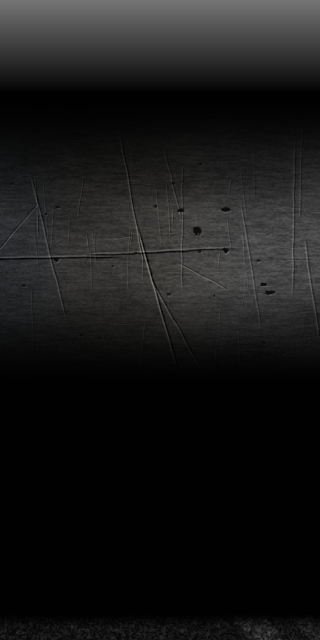
Reproduce this texture procedurally as a WebGL 1 fragment shader.

```glsl
precision highp float;
uniform vec2 u_resolution;

#define TOP_GLOW 0.455
#define TOP_EDGE 0.145
#define METAL_LIGHT 0.245
#define GRAIN_AMOUNT 0.55
#define SCRATCH_LIGHT 0.13
#define FINE_SCRATCHES 44
#define SMALL_PITS 18
#define ROAD_START 0.957

float hash(vec2 p) {
  vec3 q = fract(p.xyx * 0.1031);
  q += dot(q, q.yzx + 33.33);
  return fract((q.x + q.y) * q.z);
}

float noise(vec2 p) {
  vec2 i = floor(p), f = fract(p);
  f = f * f * (3.0 - 2.0 * f);
  return mix(mix(hash(i), hash(i + vec2(1, 0)), f.x),
             mix(hash(i + vec2(0, 1)), hash(i + vec2(1, 1)), f.x), f.y);
}

float fbm(vec2 p) {
  float sum = 0.0, amp = 0.5;
  for (int i = 0; i < 4; i++) {
    sum += amp * noise(p);
    p = p * 2.03 + 17.0;
    amp *= 0.5;
  }
  return sum;
}

// Embossed groove: a lit rim beside a dark cut, tapering at both ends
float scratch(vec2 p, vec2 a, vec2 b, float width) {
  vec2 ab = b - a, ap = p - a;
  float len = length(ab);
  float along = dot(ap, ab) / (len * len);
  float side = (ab.x * ap.y - ab.y * ap.x) / len;
  side += 0.004 * (noise(vec2(along * len * 22.0, a.x * 91.0)) - 0.5);
  float taper = smoothstep(0.0, 0.12, along) * smoothstep(1.0, 0.85, along);
  float rim = side / width, cut = (side + width * 1.7) / width;
  return taper * (exp(-rim * rim) - 0.75 * exp(-cut * cut));
}

float pit(vec2 p, vec2 c, vec2 radius) {
  vec2 q = (p - c) / radius;
  q += 0.7 * (vec2(noise(p * 160.0), noise(p * 160.0 + 40.0)) - 0.5);
  return smoothstep(1.25, 0.6, length(q));
}

// Long grooves that give the plate its layout
float mainScratches(vec2 p) {
  float s = 1.3 * scratch(p, vec2(0.37, 0.40), vec2(0.45, 0.84), 0.0024);
  s += 1.9 * scratch(p, vec2(0.425, 0.70), vec2(0.56, 1.18), 0.0028);
  s += 1.4 * scratch(p, vec2(0.47, 0.87), vec2(0.64, 1.18), 0.0026);
  s += 0.9 * scratch(p, vec2(0.09, 0.53), vec2(0.21, 1.02), 0.0026);
  s += 0.9 * scratch(p, vec2(0.51, 0.46), vec2(0.57, 0.70), 0.0022);
  s += 1.0 * scratch(p, vec2(0.92, 0.42), vec2(0.913, 0.94), 0.0024);
  s += 0.8 * scratch(p, vec2(0.945, 0.38), vec2(0.935, 0.70), 0.0022);
  s += 0.8 * scratch(p, vec2(0.75, 0.62), vec2(0.82, 1.06), 0.0024);
  s += 1.0 * scratch(p, vec2(0.95, 0.74), vec2(1.0, 1.08), 0.0026);
  s += 0.9 * scratch(p, vec2(0.55, 0.82), vec2(0.72, 0.91), 0.0022);
  s += 0.8 * scratch(p, vec2(-0.02, 0.80), vec2(0.13, 0.63), 0.0022);
  s += 0.8 * scratch(p, vec2(0.57, 0.50), vec2(0.567, 0.93), 0.0022);
  s -= 1.2 * scratch(p, vec2(-0.05, 0.812), vec2(0.40, 0.802), 0.0030);
  s -= 1.3 * scratch(p, vec2(0.26, 0.800), vec2(0.76, 0.776), 0.0030);
  return s;
}

float fineScratches(vec2 p) {
  float s = 0.0;
  for (int i = 0; i < FINE_SCRATCHES; i++) {
    float k = float(i);
    vec2 a = vec2(hash(vec2(k, 3.1)), 0.42 + 0.68 * hash(vec2(k, 7.7)));
    float len = 0.04 + 0.20 * hash(vec2(k, 11.3));
    float lean = 0.28 * (hash(vec2(k, 19.9)) - 0.5);
    vec2 dir = mod(k, 5.0) < 1.0 ? vec2(0.45, lean * 0.4) : vec2(lean, 1.0);
    s += (0.25 + 0.4 * hash(vec2(k, 23.5))) * scratch(p, a, a + dir * len, 0.0019);
  }
  return s;
}

float pits(vec2 p) {
  float s = pit(p, vec2(0.617, 0.722), vec2(0.012, 0.015));
  s += pit(p, vec2(0.566, 0.658), vec2(0.012, 0.006));
  s += pit(p, vec2(0.705, 0.655), vec2(0.014, 0.008));
  s += pit(p, vec2(0.705, 0.782), vec2(0.010, 0.009));
  s += pit(p, vec2(0.822, 0.890), vec2(0.010, 0.006));
  s += pit(p, vec2(0.842, 0.914), vec2(0.018, 0.007));
  s += pit(p, vec2(0.177, 0.811), vec2(0.009, 0.007));
  for (int i = 0; i < SMALL_PITS; i++) {
    float k = float(i);
    vec2 c = vec2(hash(vec2(k, 41.3)), 0.48 + 0.65 * hash(vec2(k, 57.1)));
    s += 0.8 * pit(p, c, vec2(0.003 + 0.005 * hash(vec2(k, 63.7)), 0.004));
  }
  return min(s, 1.0);
}

void main() {
  vec2 uv = gl_FragCoord.xy / u_resolution;
  float down = 1.0 - uv.y;
  vec2 p = vec2(uv.x, 2.0 * down);

  // Grey glow falling from the top edge
  float glow = TOP_GLOW * pow(max(1.0 - down / TOP_EDGE, 0.0), 0.95);

  // Brushed metal band
  float band = smoothstep(0.15, 0.39, down) * smoothstep(0.605, 0.41, down);
  float across = mix(0.72, 1.1, smoothstep(0.05, 0.85, uv.x));
  float grain = fbm(p * vec2(26.0, 170.0)) + 0.5 * noise(p * vec2(150.0, 230.0)) - 0.72;
  float stains = fbm(p * vec2(5.0, 9.0)) - 0.47;
  float metal = METAL_LIGHT * across * (1.0 + GRAIN_AMOUNT * grain + 0.5 * stains);
  metal += SCRATCH_LIGHT * (mainScratches(p) + fineScratches(p));
  float hollow = pits(p);
  float lip = pits(p - vec2(0.003, 0.005)) * (1.0 - hollow);
  metal = mix(metal, 0.025, hollow * 0.88) + 0.08 * lip;
  vec3 tint = mix(vec3(0.96, 1.0, 1.06), vec3(1.02, 1.0, 0.96), smoothstep(0.0, 0.3, uv.x));
  tint = mix(tint, vec3(1.0), smoothstep(0.5, 0.8, uv.x));

  // Rough road with two slanted painted stripes
  float road = smoothstep(ROAD_START, 0.985, down);
  float slant = uv.x - 1.7 * (down - ROAD_START);
  float paint = smoothstep(0.70, 0.73, slant) * smoothstep(0.83, 0.80, slant);
  paint += 0.6 * smoothstep(0.88, 0.90, slant) * smoothstep(0.98, 0.95, slant);
  float gravel = noise(p * 210.0) * (0.4 + noise(p * 95.0));
  float ground = road * (0.015 + 0.12 * gravel + 0.09 * paint * (0.4 + gravel));

  vec3 color = vec3(glow + ground + 0.003) + tint * max(metal, 0.0) * band;
  gl_FragColor = vec4(color, 1.0);
}
```
